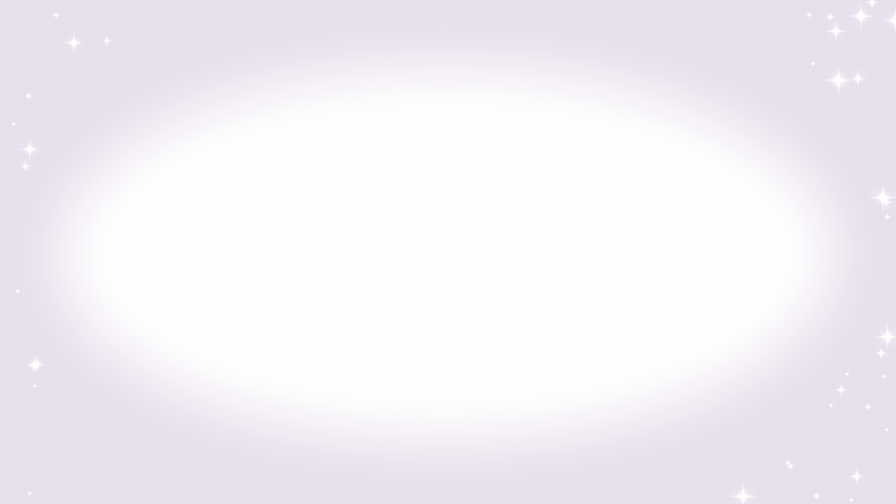
Give the GLSL for this background, as a Shadertoy shader.

```glsl
#define LAVENDER vec3(0.910, 0.876, 0.927)
#define WHITE vec3(1.0, 0.998, 1.0)
#define OVAL_CENTER vec2(0.499, 0.496)
#define OVAL_RADII vec2(0.428, 0.370)
#define OVAL_BLUR 0.108
#define STAR_COUNT 38
#define STAR_MIN 0.005
#define STAR_MAX 0.036
#define STAR_REACH 0.33
#define LEFT_SHARE 0.4
#define SEED 7.0

// Four random values from one number
vec4 hash41(float n) {
    vec4 p = fract(vec4(n) * vec4(0.1031, 0.1030, 0.0973, 0.1099));
    p += dot(p, p.wzxy + 33.33);
    return fract((p.xxyz + p.yzzw) * p.zywx);
}

// Approximate signed distance to an ellipse
float ellipseDistance(vec2 p, vec2 radii) {
    float k = length(p / radii);
    float slope = length(p / (radii * radii));
    return k * (k - 1.0) / max(slope, 1e-4);
}

// Four-pointed sparkle: thin rays, bright core and soft halo
float sparkle(vec2 p, float size, float pixel) {
    vec2 a = abs(p);
    float core = exp(-dot(p, p) / (0.06 * size * size + pixel * pixel * 0.3));
    vec2 thickness = 0.075 * size * max(1.0 - a / size, 0.0);
    vec2 rays = 1.0 - smoothstep(vec2(0.0), thickness + pixel, a.yx);
    rays *= max(1.0 - a / size, 0.0);
    float halo = 0.25 * exp(-dot(p, p) / (0.3 * size * size));
    return clamp(core + max(rays.x, rays.y) + halo, 0.0, 1.0);
}

// Sparkles scattered along both sides, spreading inward at the corners
float starField(vec2 p, float aspect, float pixel) {
    float light = 0.0;
    for (int i = 0; i < STAR_COUNT; i++) {
        vec4 h = hash41(float(i) + SEED);
        float t = 2.0 * h.x - 1.0;
        float vertical = sign(t) * sqrt(abs(t));
        float inset = h.y * mix(0.03, STAR_REACH, vertical * vertical);
        float x = h.z < LEFT_SHARE ? inset : aspect - inset;
        float size = mix(STAR_MIN, STAR_MAX, h.w * h.w);
        vec2 center = vec2(x, 0.5 + 0.5 * vertical);
        light = max(light, sparkle(p - center, size, pixel));
    }
    return light;
}

void mainImage(out vec4 fragColor, in vec2 fragCoord) {
    float aspect = iResolution.x / iResolution.y;
    float pixel = 1.0 / iResolution.y;
    vec2 p = fragCoord * pixel;
    vec2 stretch = vec2(aspect, 1.0);

    // Soft white oval over the lavender ground
    float d = ellipseDistance(p - OVAL_CENTER * stretch, OVAL_RADII * stretch);
    float oval = 1.0 - smoothstep(-OVAL_BLUR, OVAL_BLUR, d);
    vec3 color = mix(LAVENDER, WHITE, oval);

    // Sparkles in the margins
    color = mix(color, WHITE, starField(p, aspect, pixel));
    fragColor = vec4(color, 1.0);
}
```
